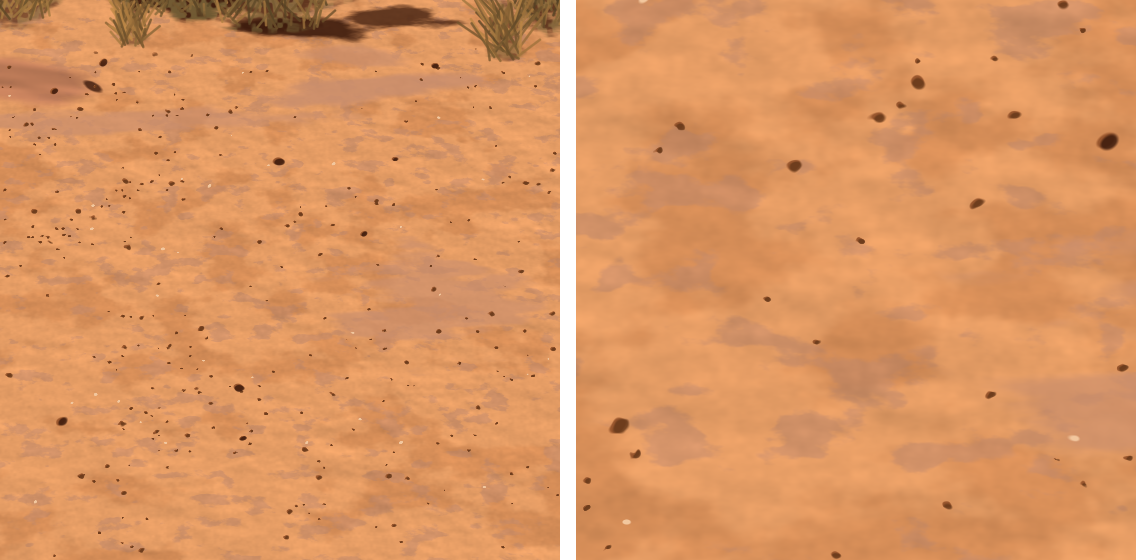
Left, the full canvas; right, a detail of the centre.
Write a WebGL 2 fragment shader that draws this texture.

```glsl
#version 300 es
precision highp float;
// Sunlit orange desert sand with pebbles, mauve rock patches and dry scrub along the top.
uniform vec2 u_resolution;
out vec4 fragColor;

const vec3 SAND = vec3(0.90, 0.615, 0.395);
const vec3 DAMP_SAND = vec3(0.80, 0.515, 0.31);
const vec3 MAUVE = vec3(0.79, 0.555, 0.425);
const vec3 SLAB = vec3(0.70, 0.45, 0.33);
const vec3 RUST = vec3(0.60, 0.34, 0.18);
const vec3 BARK = vec3(0.40, 0.22, 0.10);
const vec3 SHADOW = vec3(0.23, 0.10, 0.045);
const vec3 STRAW = vec3(0.70, 0.50, 0.26);
const vec3 OLIVE = vec3(0.42, 0.34, 0.19);

float hash(vec2 p) {
  return fract(sin(dot(p, vec2(127.1, 311.7))) * 43758.5453);
}

float noise(vec2 p) {
  vec2 i = floor(p), f = fract(p);
  f = f * f * (3.0 - 2.0 * f);
  return mix(mix(hash(i), hash(i + vec2(1, 0)), f.x),
             mix(hash(i + vec2(0, 1)), hash(i + vec2(1, 1)), f.x), f.y);
}

float fbm(vec2 p) {
  float sum = 0.0, amp = 0.52;
  for (int i = 0; i < 5; i++) {
    sum += amp * noise(p);
    p = mat2(0.96, 0.28, -0.28, 0.96) * p * 2.03 + 7.3;
    amp *= 0.5;
  }
  return sum;
}

// Soft ragged ellipse, sheared by tilt.
float blotch(vec2 p, vec2 centre, vec2 extent, float tilt, float ragged) {
  vec2 q = (p - centre) / extent;
  q.y -= tilt * q.x;
  float edge = (fbm(p * vec2(11.0, 42.0)) - 0.5) * ragged;
  return 1.0 - smoothstep(0.6, 1.1, length(q) + edge);
}

// Clustered stones: x is lit body, y is shaded side. Radius is in cells.
vec2 pebbles(vec2 p, float cells, float radius, float stretch, float chance, float seed) {
  vec2 g = p * cells, cover = vec2(0.0);
  float rough = (noise(g * 5.0 + seed) - 0.5) * radius * 0.7;
  for (int y = -1; y <= 1; y++) {
    for (int x = -1; x <= 1; x++) {
      vec2 cell = floor(g) + vec2(x, y), key = cell + seed;
      vec2 place = cell / cells;
      float cluster = smoothstep(0.5, 0.8, noise(place * vec2(8.0, 11.0) + 3.7));
      float odds = chance * (0.2 + 3.0 * cluster * mix(1.0, 0.3, smoothstep(0.1, 0.5, place.x)));
      if (hash(key) > odds) continue;
      vec2 d = g - cell - 0.25 - 0.5 * vec2(hash(key + 11.3), hash(key + 23.9));
      float turn = hash(key + 31.1) * 1.1 - 0.3;
      d = mat2(cos(turn), -sin(turn), sin(turn), cos(turn)) * d * vec2(1.0, stretch);
      float size = radius * mix(0.45, 1.0, hash(key + 41.7));
      vec2 shade = d + size * vec2(-0.25, 0.45);
      cover.x = max(cover.x, 1.0 - smoothstep(0.55 * size, size, length(d) + rough));
      cover.y = max(cover.y, 1.0 - smoothstep(0.45 * size, size, length(shade) + rough));
    }
  }
  return cover;
}

vec3 addPebbles(vec3 colour, vec2 cover, vec3 lit, vec3 dark) {
  return mix(mix(colour, lit, cover.x), dark, cover.y * 0.85);
}

float segment(vec2 p, vec2 a, vec2 b) {
  vec2 ab = b - a;
  return length(p - a - ab * clamp(dot(p - a, ab) / dot(ab, ab), 0.0, 1.0));
}

// Tuft of stalks over shaded foliage, drawn from back to front.
vec3 addBush(vec3 colour, vec2 p, vec2 root, float spread, float height, float dryness, float soft) {
  vec2 heart = root + vec2(0.0, height * 0.6);
  float leaves = blotch(p, heart, vec2(spread * 1.1, height * 0.7), 0.0, 1.5);
  vec3 foliage = mix(SHADOW, OLIVE, smoothstep(0.3, 0.7, noise(p * 110.0)));
  colour = mix(colour, foliage, leaves * (1.0 - 0.6 * dryness));
  for (int i = 0; i < 56; i++) {
    vec2 key = vec2(float(i), root.x * 91.0);
    float depth = 1.0 - float(i) / 56.0;
    vec2 base = root + vec2((hash(key) * 2.0 - 1.0) * spread, depth * height * 0.7);
    vec2 tip = base + height * vec2(hash(key + 5.1) - 0.5, 0.25 + 0.45 * hash(key + 9.7));
    float stalk = 1.0 - smoothstep(0.0008, 0.0018 + soft, segment(p, base, tip));
    vec3 tint = mix(OLIVE, STRAW, clamp(hash(key + 13.3) * 0.7 + dryness * 0.5, 0.0, 1.0));
    colour = mix(colour, tint * mix(0.6, 1.1, hash(key + 17.9)), stalk * 0.8);
  }
  return colour;
}

void main() {
  vec2 uv = gl_FragCoord.xy / u_resolution;
  float soft = 1.0 / u_resolution.y;
  // Ground coordinates shrink towards the top.
  vec2 ground = vec2((uv.x - 0.5) * (1.0 + 0.6 * uv.y), 1.7 * uv.y + 0.6 * uv.y * uv.y);

  // Sand tones, dents and low relief
  float dents = smoothstep(0.53, 0.69, fbm(ground * 9.0 + 4.0));
  float scuffs = smoothstep(0.58, 0.70, fbm(ground * vec2(22.0, 26.0) + 31.0));
  vec3 colour = mix(SAND, DAMP_SAND, 0.6 * dents);
  colour = mix(colour, MAUVE * 0.96, 0.6 * scuffs);
  vec2 slope = ground * vec2(13.0, 15.0);
  float light = fbm(slope + vec2(0.10, 0.22)) - fbm(slope);
  colour *= 1.0 + 0.28 * light + 0.035 * (noise(uv * 190.0) - 0.5);

  // Exposed rock
  float rock = blotch(uv, vec2(0.77, 0.46), vec2(0.15, 0.09), 0.1, 1.8) * 0.75;
  rock = max(rock, blotch(uv, vec2(0.64, 0.84), vec2(0.24, 0.025), 0.9, 1.0));
  rock = max(rock, blotch(uv, vec2(0.22, 0.785), vec2(0.34, 0.022), 0.3, 1.2) * 0.8);
  rock = max(rock, blotch(uv, vec2(0.64, 0.90), vec2(0.11, 0.02), -0.2, 1.0) * 0.8);
  colour = mix(colour, MAUVE, rock * 0.85);
  float slab = blotch(uv, vec2(0.05, 0.856), vec2(0.13, 0.046), -0.2, 0.5);
  float strata = noise(vec2(uv.x * 7.0, uv.y * 75.0 + uv.x * 9.0));
  colour = mix(colour, SLAB * mix(0.9, 1.15, strata), slab * 0.85);
  colour = mix(colour, SHADOW, 0.8 * blotch(uv, vec2(0.165, 0.846), vec2(0.018, 0.009), -0.8, 0.8));

  // Scattered stones, twigs and pale chips
  float open = 1.0 - smoothstep(0.88, 0.93, uv.y);
  colour = addPebbles(colour, open * pebbles(uv, 75.0, 0.30, 1.5, 0.05, 3.0), RUST, BARK);
  colour = addPebbles(colour, open * pebbles(uv, 38.0, 0.25, 1.5, 0.06, 17.0), RUST, BARK);
  colour = addPebbles(colour, open * pebbles(uv, 15.0, 0.18, 1.6, 0.05, 29.0), RUST, SHADOW);
  colour = addPebbles(colour, open * pebbles(uv, 9.0, 0.22, 3.6, 0.07, 53.0), BARK, SHADOW);
  colour = mix(colour, vec3(0.95, 0.78, 0.62), open * pebbles(uv, 26.0, 0.13, 1.5, 0.03, 71.0).x);

  // Scrub and its cast shade
  float shade = blotch(uv, vec2(0.55, 0.95), vec2(0.12, 0.024), -0.1, 1.2);
  shade = max(shade, blotch(uv, vec2(0.70, 0.966), vec2(0.10, 0.022), 0.1, 1.8) * 0.85);
  colour = mix(colour, SHADOW, shade * 0.9);
  if (uv.y > 0.86) {
    colour = addBush(colour, uv, vec2(0.04, 0.965), 0.05, 0.06, 0.7, soft);
    colour = addBush(colour, uv, vec2(0.31, 0.968), 0.10, 0.06, 0.1, soft);
    colour = addBush(colour, uv, vec2(0.235, 0.915), 0.025, 0.08, 1.0, soft);
    colour = addBush(colour, uv, vec2(0.49, 0.948), 0.10, 0.07, 0.4, soft);
    colour = addBush(colour, uv, vec2(0.97, 0.95), 0.06, 0.07, 0.4, soft);
    colour = addBush(colour, uv, vec2(0.90, 0.89), 0.03, 0.11, 0.8, soft);
  }
  fragColor = vec4(clamp(colour, 0.0, 1.0), 1.0);
}
```
